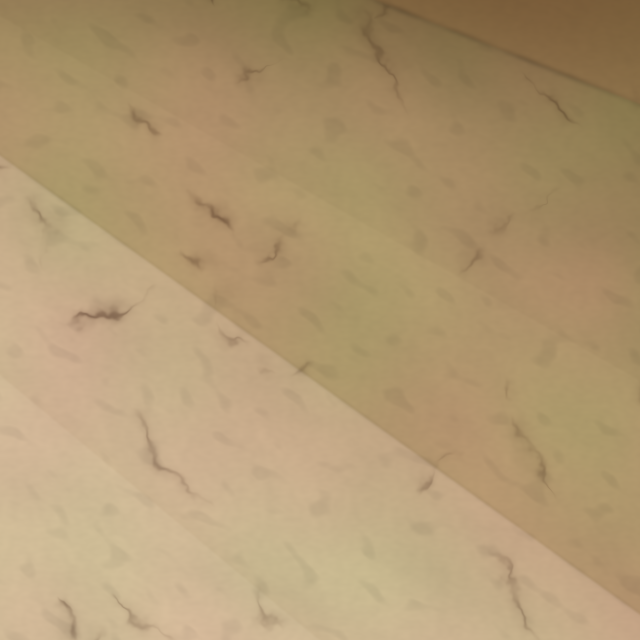
A Shadertoy shader for this texture:

```glsl
// Polished beige marble slabs crossed by a diagonal edge between shade and light.
// Straight slanted seams split the planes, warped short strokes form the veins,
// and layered gradient noise adds cloudy mottling and fine grain.

const vec3 SHADE_DEEP = vec3(0.46, 0.37, 0.235);
const vec3 SHADE_TAN  = vec3(0.69, 0.59, 0.425);
const vec3 LIGHT_EDGE = vec3(0.755, 0.655, 0.515);
const vec3 LIGHT_PALE = vec3(0.815, 0.725, 0.59);
const vec3 VEIN_LOSS  = vec3(0.30, 0.35, 0.37);  // light absorbed by a vein
const vec3 PINK_TINT  = vec3(0.016, -0.010, 0.008);

// Seams as (height at left edge, slope)
const vec2 LIGHT_SEAM  = vec2(0.757, -0.717);
const vec2 CORNER_SEAM = vec2(1.230, -0.393);
const vec2 SHADE_SEAM  = vec2(0.975, -0.570);
const vec2 PALE_SEAM   = vec2(0.414, -0.830);

const float EDGE_SOFTNESS = 0.003;
const float VEIN_CELL     = 0.19;
const float VEIN_DENSITY  = 0.72;
const float VEIN_WIDTH    = 0.0045;
const float VEIN_WARP     = 0.042;
const float MOTTLE        = 0.050;
const float GRAIN         = 0.010;

vec2 hash2(vec2 p) {
    vec3 q = fract(p.xyx * vec3(0.1031, 0.1030, 0.0973));
    q += dot(q, q.yzx + 33.33);
    return fract((q.xx + q.yz) * q.zy);
}

vec2 gradientAt(vec2 cell) {
    float angle = 6.2832 * hash2(cell + 71.0).x;
    return vec2(cos(angle), sin(angle));
}

float gradientNoise(vec2 p) {
    vec2 i = floor(p), f = p - i;
    vec2 u = f * f * f * (f * (f * 6.0 - 15.0) + 10.0);
    vec2 e = vec2(0.0, 1.0);
    float low  = mix(dot(gradientAt(i), f), dot(gradientAt(i + e.yx), f - e.yx), u.x);
    float high = mix(dot(gradientAt(i + e), f - e), dot(gradientAt(i + 1.0), f - 1.0), u.x);
    return 1.4 * mix(low, high, u.y);
}

float fbm(vec2 p) {
    float sum = 0.0, amp = 0.5;
    for (int i = 0; i < 4; i++) {
        sum += amp * gradientNoise(p);
        p = mat2(1.6, 1.2, -1.2, 1.6) * p + 9.7;
        amp *= 0.5;
    }
    return sum;
}

// Signed distance to a seam, positive above it
float seamDistance(vec2 p, vec2 seam) {
    return (p.y - seam.x - seam.y * p.x) / sqrt(1.0 + seam.y * seam.y);
}

float above(float d) {
    return smoothstep(-EDGE_SOFTNESS, EDGE_SOFTNESS, d);
}

// Short tapered strokes, one per cell, bent by noise
float veins(vec2 p) {
    vec2 q = p + VEIN_WARP * vec2(fbm(p * 13.0), fbm(p * 13.0 + 37.0));
    float width = VEIN_WIDTH * (1.0 + 0.9 * gradientNoise(p * 24.0));
    vec2 home = floor(q / VEIN_CELL);
    float ink = 0.0;
    for (int y = -1; y <= 1; y++)
    for (int x = -1; x <= 1; x++) {
        vec2 cell = home + vec2(x, y);
        vec2 place = hash2(cell + 5.0), kind = hash2(cell + 23.0), form = hash2(cell + 47.0);
        float angle = kind.y < 0.62 ? mix(-1.35, -0.65, form.x) : mix(0.2, 0.9, form.x);
        vec2 dir = vec2(cos(angle), sin(angle));
        vec2 local = q - (cell + mix(vec2(0.15), vec2(0.85), place)) * VEIN_CELL;
        float across = dot(local, vec2(-dir.y, dir.x)) / width;
        float along = abs(dot(local, dir)) / mix(0.04, 0.115, form.y);
        float stroke = 0.75 * exp(-across * across) + 0.28 * exp(-across * across / 14.0);
        stroke *= 1.0 - smoothstep(0.35, 1.0, along);
        ink = max(ink, stroke * step(kind.x, VEIN_DENSITY) * mix(0.5, 1.0, place.x));
    }
    return ink * smoothstep(-0.65, 0.3, gradientNoise(p * 17.0 + 3.0));
}

void mainImage(out vec4 fragColor, in vec2 fragCoord) {
    vec2 p = fragCoord / iResolution.y;
    float lightD  = seamDistance(p, LIGHT_SEAM);
    float cornerD = seamDistance(p, CORNER_SEAM);
    float shadeD  = seamDistance(p, SHADE_SEAM);
    float paleD   = seamDistance(p, PALE_SEAM);
    float corner  = above(cornerD);

    // Shaded plane, darkening toward the top and the far corner
    float dim = 0.60 * smoothstep(0.20, 0.70, lightD) + 0.42 * smoothstep(0.78, 1.05, p.y);
    dim += 0.07 * above(shadeD) * exp(-max(shadeD, 0.0) * 8.0) + 0.04 * corner;
    vec3 shade = mix(SHADE_TAN, SHADE_DEEP, clamp(dim, 0.0, 1.1));
    shade += corner * vec3(0.02, 0.0, -0.005);

    // Lit plane, palest at the lower left
    float glow = smoothstep(-0.04, 0.34, -lightD);
    glow -= 0.35 * above(paleD) * exp(-max(paleD, 0.0) * 16.0);
    vec3 lit = mix(LIGHT_EDGE, LIGHT_PALE, glow);
    vec3 color = mix(lit, shade, above(lightD));

    // Cloudy mottling stretched along the slabs
    vec2 slab = mat2(0.82, 0.57, -0.57, 0.82) * vec2(p.x, p.y);
    slab = vec2(dot(p, vec2(0.82, -0.57)), dot(p, vec2(0.57, 0.82)));
    float cloud = fbm(slab * vec2(5.0, 9.0));
    float smudge = smoothstep(0.28, 0.65, gradientNoise(slab * vec2(19.0, 34.0) + 8.0));
    float polish = 1.0 - 0.8 * corner;
    color *= 1.0 + polish * (MOTTLE * cloud - 0.045 * smudge);
    color += PINK_TINT * 1.6 * gradientNoise(p * 4.5 + 12.0) * polish;

    // Veins and thin dark joints
    color *= 1.0 - VEIN_LOSS * veins(p) * polish;
    float joint = 0.05 * exp(-pow(lightD / 0.004, 2.0)) + 0.13 * exp(-pow(cornerD / 0.005, 2.0));
    color *= 1.0 - joint * (0.8 + 0.6 * gradientNoise(p * 15.0));

    // Soft fine grain
    color *= 1.0 + GRAIN * (gradientNoise(p * vec2(75.0, 130.0)) + gradientNoise(p * 60.0 + 4.0));
    fragColor = vec4(color, 1.0);
}
```
